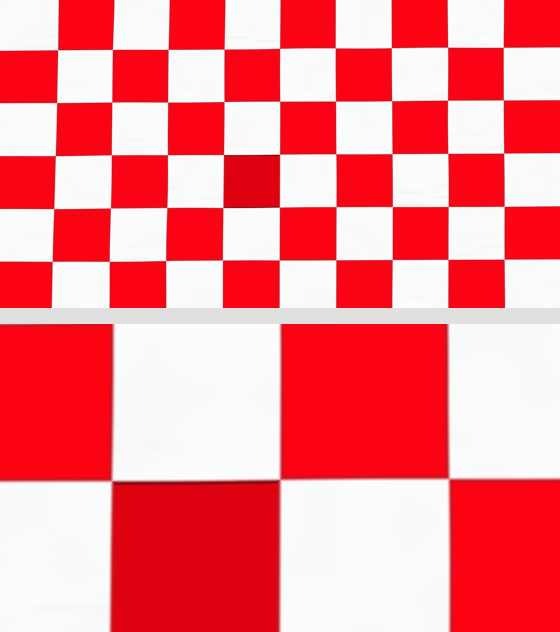
Top: the whole. Bottom: its middle third, enlarged.
A Shadertoy shader for this pattern:

```glsl
// Red and white checked cloth, ten columns by six rows, slightly skewed and creased.

// Layout, in units of the canvas height
const vec2  CELL       = vec2(0.1822, 0.1718);
const vec2  GRID_SIZE  = vec2(10.0, 6.0);
const float FIRST_SEAM = 0.154;   // height of the lowest horizontal seam
const float ROW_SLOPE  = 0.006;   // rows climb slightly to the right
const float LEAN       = 0.032;   // columns lean most at the left
const float LEAN_BIAS  = 0.004;
const float WOBBLE     = 0.004;   // hand-sewn waviness of the seams

// Seams and wear
const float SEAM_SOFT  = 0.0027;
const float RIM_WIDTH  = 0.0052;
const float CREASE     = 0.035;
const float TONE_RANGE = 0.012;
const vec2  DARK_CELL  = vec2(4.0, 2.0);   // the one deeper red patch

// Colours
const vec3 WHITE    = vec3(0.980, 0.986, 0.982);
const vec3 RED      = vec3(0.992, 0.012, 0.078);
const vec3 RIM      = vec3(0.800, 0.070, 0.120);
const vec3 DARK_RED = vec3(0.880, 0.005, 0.065);
const vec3 DARK_RIM = vec3(0.480, 0.030, 0.060);

float hash(vec2 p) {
    vec3 q = fract(vec3(p.xyx) * 0.1031);
    q += dot(q, q.yzx + 33.33);
    return fract((q.x + q.y) * q.z);
}

float noise(vec2 p) {
    vec2 i = floor(p);
    vec2 f = fract(p);
    f = f * f * (3.0 - 2.0 * f);
    return mix(mix(hash(i), hash(i + vec2(1, 0)), f.x),
               mix(hash(i + vec2(0, 1)), hash(i + vec2(1, 1)), f.x), f.y);
}

// Maps a canvas point to cell coordinates through the skew of the cloth.
vec2 clothCoords(vec2 p, float aspect) {
    float fromRight = 1.0 - p.x / aspect;
    float lean = LEAN * fromRight * fromRight - LEAN_BIAS;
    vec2 wave = vec2(noise(p * 5.0 + 11.0), noise(p * 5.0 + 47.0)) - 0.5;
    vec2 s = p + WOBBLE * wave;
    s.x -= 0.5 * aspect + lean * (p.y - 0.5);
    s.y -= FIRST_SEAM + ROW_SLOPE * (p.x - 0.5 * aspect);
    vec2 q = s / CELL + vec2(0.5 * GRID_SIZE.x, 1.0);
    // The outer cells run on past the canvas border
    return clamp(q, vec2(0.05, 0.05) + vec2(0.45, 0.0), GRID_SIZE - vec2(0.5, 0.05));
}

// Faint horizontal wrinkles, stronger in some cells and toward the lower edge.
float creases(vec2 p, vec2 id, vec2 f) {
    float streak = noise(vec2(p.x * 9.0, p.y * 75.0) + 19.0);
    float strength = hash(id + 7.0) * (1.0 - smoothstep(0.1, 0.65, f.y));
    return smoothstep(0.55, 0.95, streak) * strength;
}

void mainImage(out vec4 fragColor, in vec2 fragCoord) {
    vec2 p = fragCoord / iResolution.y;
    float aspect = iResolution.x / iResolution.y;
    vec2 q = clothCoords(p, aspect);
    vec2 id = floor(q);
    vec2 f = q - id;

    // Distance to the nearest seam, positive inside red cells
    vec2 edge = min(f, 1.0 - f) * CELL;
    float seam = min(edge.x, edge.y);
    float isRed = 1.0 - mod(id.x + id.y, 2.0);
    float dist = seam * (2.0 * isRed - 1.0);

    // Red patches with a darker rim
    float isDark = isRed * (1.0 - step(0.5, distance(id, DARK_CELL)));
    vec3 patchColor = mix(RED, DARK_RED, isDark);
    vec3 rimColor = mix(RIM, DARK_RIM, isDark * step(edge.y, edge.x));
    float rim = 1.0 - smoothstep(0.4 * RIM_WIDTH, RIM_WIDTH, seam);
    vec3 red = mix(patchColor, rimColor, rim);
    red *= 1.0 - TONE_RANGE * hash(id);

    // White patches with wrinkles and a light mottling
    float mottling = noise(p * 22.0) - 0.5;
    vec3 white = WHITE + TONE_RANGE * mottling;
    white -= CREASE * creases(p, id, f);

    // Soft seam, never narrower than a pixel
    float soft = max(SEAM_SOFT, 0.75 / iResolution.y);
    fragColor = vec4(mix(white, red, smoothstep(-soft, soft, dist)), 1.0);
}
```
